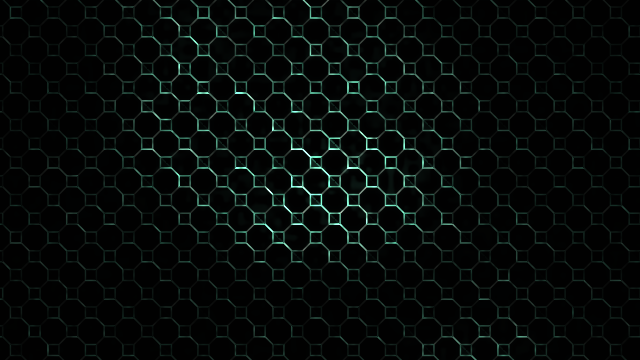
Give the GLSL for this pattern, as a Shadertoy shader.

```glsl
const float ROWS = 9.6;                         // repeats per canvas height
const vec2 LATTICE_ORIGIN = vec2(-0.0113, 0.0486);
const float SQUARE_HALF = 0.1464;               // makes the octagons regular
const float LINE_HALF = 0.021;
const vec3 BACKGROUND = vec3(0.004, 0.005, 0.005);
const vec3 MINT = vec3(0.38, 0.86, 0.70);
const vec3 TARNISH = vec3(0.50, 0.56, 0.51);

float hash(vec2 p) {
    vec3 q = fract(vec3(p.xyx) * 0.1031);
    q += dot(q, q.yzx + 33.33);
    return fract((q.x + q.y) * q.z);
}

float valueNoise(vec2 p) {
    vec2 cell = floor(p);
    vec2 f = fract(p);
    f = f * f * (3.0 - 2.0 * f);
    float low = mix(hash(cell), hash(cell + vec2(1, 0)), f.x);
    float high = mix(hash(cell + vec2(0, 1)), hash(cell + vec2(1, 1)), f.x);
    return mix(low, high, f.y);
}

float glow(vec2 p, vec2 center, vec2 radius) {
    vec2 d = (p - center) / radius;
    return exp(-dot(d, d));
}

// Flat-topped pool of light with a fairly quick falloff
float pool(vec2 p, vec2 center, vec2 radius) {
    return 1.0 - smoothstep(0.65, 1.2, length((p - center) / radius));
}

// Uneven pools of light over the whole canvas
float lighting(vec2 p) {
    float light = 0.23;
    light += 0.40 * pool(p, vec2(-0.06, 0.16), vec2(0.46, 0.40));
    light += 0.55 * glow(p, vec2(0.06, 0.01), vec2(0.34, 0.20));
    light += 0.45 * glow(p, vec2(-0.42, 0.38), vec2(0.16, 0.28));
    light += 0.45 * glow(p, vec2(0.47, -0.47), vec2(0.20, 0.06));
    light *= 1.0 - 0.35 * smoothstep(0.55, 0.95, length(p));
    return light * mix(0.75, 1.25, valueNoise(p * 6.0 + 40.0));
}

float stroke(float dist, float halfWidth, float pixel) {
    return 1.0 - smoothstep(halfWidth - 0.5 * pixel, halfWidth + 0.5 * pixel, abs(dist));
}

// Offset to the closest square on a lattice with centered cells
vec2 nearestSquare(vec2 p) {
    vec2 a = p - round(p);
    vec2 b = fract(p) - 0.5;
    return dot(a, a) < dot(b, b) ? a : b;
}

// Left and bottom bevels catch the most light
float bevel(vec2 side) {
    if (side.x != 0.0) return side.x < 0.0 ? 0.95 : 0.55;
    return side.y < 0.0 ? 1.15 : 0.7;
}

float edgeVariation(vec2 id) {
    float h = hash(id * 8.0 + 200.0);
    return 0.6 + 0.5 * h + 0.5 * pow(h, 8.0);
}

void mainImage(out vec4 fragColor, in vec2 fragCoord) {
    vec2 p = (fragCoord - 0.5 * iResolution.xy) / iResolution.y;
    vec2 grid = (p - LATTICE_ORIGIN) * ROWS;
    float pixel = ROWS / iResolution.y;
    vec2 local = nearestSquare(grid);
    vec2 center = round((grid - local) * 2.0) * 0.5;
    vec2 extent = abs(local);

    // Square outline
    float squareDist = max(extent.x, extent.y) - SQUARE_HALF;
    vec2 side = extent.x > extent.y ? vec2(sign(local.x), 0.0) : vec2(0.0, sign(local.y));
    float squareLine = stroke(squareDist, LINE_HALF, pixel);
    squareLine *= bevel(side) * edgeVariation(center + side * 0.125);

    // Diagonal edges shared by two octagons
    float diagonalDist = (extent.x - extent.y) * 0.7071;
    float outside = smoothstep(-0.5 * pixel, 0.5 * pixel, squareDist);
    float falling = step(local.x * local.y, 0.0);
    float diagonal = stroke(diagonalDist, LINE_HALF, pixel);
    float diagonalLine = diagonal * outside * mix(0.5, 1.1, falling);
    diagonalLine *= edgeVariation(center + sign(local) * 0.25);

    // Worn line brightness with paler patches
    float light = lighting(p);
    float wear = mix(0.5, 1.35, valueNoise(grid * 9.0 + 300.0));
    float pale = 0.6 * valueNoise(grid * 3.0 + 150.0);
    vec3 squareColor = mix(MINT, TARNISH, pale);
    vec3 diagonalColor = mix(TARNISH, MINT, falling * (0.8 - pale));
    vec3 color = BACKGROUND;
    color += light * wear * max(squareColor * squareLine, diagonalColor * diagonalLine);

    // Faint sheen inside the tiles
    float smudge = smoothstep(0.55, 0.95, valueNoise(grid * 5.0 + 90.0));
    float halfFill = smoothstep(-pixel, pixel, -local.x - local.y);
    float sheen = hash(center * 2.0 + 70.0) * (0.08 * halfFill + 0.2 * diagonal * falling);
    color += MINT * light * light * mix(sheen, 0.05 * smudge, outside);

    // Soft halo around the brightest edges
    float edgeDist = min(abs(squareDist), mix(1.0, abs(diagonalDist), outside));
    color += MINT * 0.035 * light * light * exp(-edgeDist * 22.0);

    fragColor = vec4(color, 1.0);
}
```
